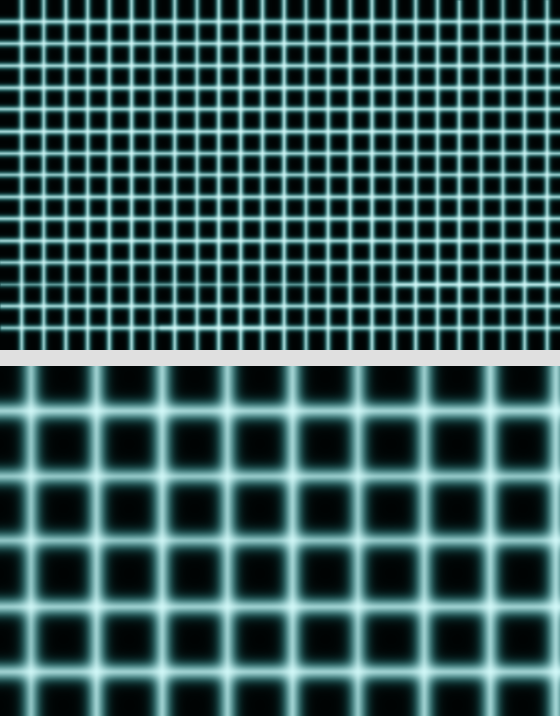
Top: the whole. Bottom: its middle third, enlarged.
Give the GLSL for this pattern, as a WebGL 1 fragment shader.

```glsl
precision highp float;
// Glowing teal wire grid on black, with slightly uneven strokes.

uniform vec2 u_resolution;

const float ROWS = 16.0;        // cells down the canvas
const float JITTER = 0.018;     // line offset, in cells
const float CORE_ROUND = 0.015; // softens the peak of the glow
const float BRIGHTNESS = 1.6;
const float FLOOR_LIGHT = 0.012;

float hash(vec2 p) {
  return fract(sin(dot(p, vec2(127.1, 311.7))) * 43758.5453);
}

// Smooth value noise along one line.
float lineNoise(float along, float seed) {
  float cell = floor(along);
  float f = fract(along);
  return mix(hash(vec2(cell, seed)), hash(vec2(cell + 1.0, seed)),
             f * f * (3.0 - 2.0 * f));
}

// Light falling off from a line, distance in cells.
float glow(float d) {
  float r = sqrt(d * d + CORE_ROUND * CORE_ROUND) - CORE_ROUND;
  return BRIGHTNESS * exp(-10.5 * r - 16.4 * r * r);
}

// One soft-edged stretch of a line: 1 between start and end.
float stretch(float along, float start, float end) {
  const float soft = 0.12;
  return smoothstep(start - soft, start + soft, along)
       * (1.0 - smoothstep(end - soft, end + soft, along));
}

// Light of the nearest stroke in a family of parallel lines.
float strokes(float across, float along, float extent, float start, float seed) {
  float index = floor(across + 0.5);
  float inside = step(0.5, index) * step(index, extent - 0.01);
  float offset = (hash(vec2(index, seed)) - 0.5) * 2.0 * JITTER;
  float beyond = max(start - along, 0.0);
  float strength = mix(0.88, 1.06, hash(vec2(index, seed + 5.0)))
                 + 0.08 * (lineNoise(along * 0.3, index + seed) - 0.5);
  return inside * strength * glow(length(vec2(across - index - offset, beyond)));
}

// Faded and doubled stretches on the lower rows.
float rowWear(float row, float along, float extent) {
  float third = 1.0 - step(0.5, abs(row - 3.0));
  float first = 1.0 - step(0.5, abs(row - 1.0));
  float faded = third * (1.0 - smoothstep(17.8, 18.2, along));
  float doubled = first * stretch(along, 7.3, 12.9)
                + 0.4 * third * stretch(along, 18.0, extent + 1.0);
  return 1.0 - 0.5 * faded - 0.1 * first + 0.5 * doubled;
}

// Teal that whitens as it gets brighter.
vec3 tealLight(float light) {
  float level = 1.0 - exp(-light);
  return vec3(0.86 * pow(level, 1.6), level, level);
}

void main() {
  vec2 p = gl_FragCoord.xy / u_resolution.y * ROWS;
  vec2 extent = vec2(ROWS * u_resolution.x / u_resolution.y, ROWS);
  vec2 line = floor(p + 0.5);
  float fromTop = extent.y - p.y;

  // Strokes begin further in toward the lower rows and right columns.
  float rowStart = mix(0.12, -0.15, line.y / extent.y);
  float columnStart = mix(-0.3, 0.1, line.x / extent.x)
                    + 0.15 * (hash(vec2(line.x, 9.0)) - 0.5);

  float rows = strokes(p.y, p.x, extent.y, rowStart, 3.0)
             * rowWear(line.y, p.x, extent.x);
  float columns = strokes(p.x, fromTop, extent.x, columnStart, 17.0);

  gl_FragColor = vec4(tealLight(rows + columns + FLOOR_LIGHT), 1.0);
}
```
